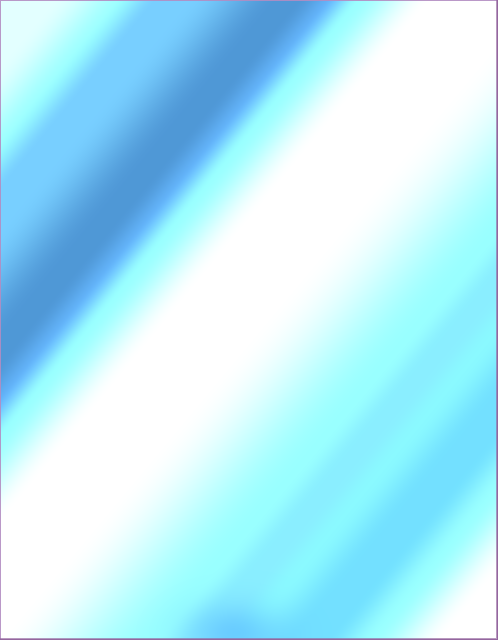
Reproduce this background procedurally as a Shadertoy shader.

```glsl
// Soft diagonal bands of ice white, cyan and blue inside a hairline mauve frame.
// A slanted coordinate runs from the top left to the bottom right corner, and
// each band eases the colour onward along it; a small glow sits at the base.

#define SLANT 0.947
#define BEND 0.03
#define GLOW_POS vec2(0.475, 0.01)
#define GLOW_SIZE vec2(0.095, 0.045)
#define GLOW_AMOUNT 0.75
#define THIN_FRAME 0.0014
#define THICK_FRAME 0.0026

const vec3 WHITE = vec3(1.0);
const vec3 ICE = vec3(0.89, 1.0, 1.0);
const vec3 CYAN = vec3(0.60, 1.0, 1.0);
const vec3 AQUA = vec3(0.54, 0.975, 1.0);
const vec3 STREAK = vec3(0.54, 0.935, 1.0);
const vec3 AZURE = vec3(0.45, 0.88, 1.0);
const vec3 SKY = vec3(0.47, 0.81, 1.0);
const vec3 STEEL = vec3(0.31, 0.595, 0.84);
const vec3 BLUE = vec3(0.40, 0.72, 1.0);
const vec3 GLOW = vec3(0.37, 0.75, 1.0);
const vec3 MAUVE = vec3(0.70, 0.55, 0.76);
const vec3 PLUM = vec3(0.58, 0.40, 0.62);

// Eases the running colour to the next one between two positions.
void band(inout vec3 color, float t, float start, float end, vec3 next) {
    color = mix(color, next, smoothstep(start, end, t));
}

vec3 diagonalBands(float t) {
    vec3 color = ICE;
    // Blue sweep at the upper left
    band(color, t, 0.10, 0.25, CYAN);
    band(color, t, 0.22, 0.30, SKY);
    band(color, t, 0.36, 0.53, STEEL);
    band(color, t, 0.565, 0.645, BLUE);
    band(color, t, 0.62, 0.685, CYAN);
    // Broad white sheen
    band(color, t, 0.675, 0.82, WHITE);
    band(color, t, 1.00, 1.30, CYAN);
    // Paler streaks at the lower right
    band(color, t, 1.30, 1.37, STREAK);
    band(color, t, 1.40, 1.46, AQUA);
    band(color, t, 1.46, 1.56, AZURE);
    band(color, t, 1.62, 1.71, CYAN);
    band(color, t, 1.70, 1.84, WHITE);
    return color;
}

// Antialiased cover of a frame line, from the distance to its edge.
float lineCover(float dist, float width, float pixel) {
    return clamp((width - dist) / pixel + 0.5, 0.0, 1.0);
}

void mainImage(out vec4 fragColor, in vec2 fragCoord) {
    vec2 uv = fragCoord / iResolution.xy;
    float pixel = 1.0 / iResolution.y;

    // Slanted coordinate, slightly bent through the lower side of the sheen
    float t = 1.0 - uv.y + SLANT * uv.x;
    float bendMask = smoothstep(0.9, 1.15, t) * (1.0 - smoothstep(1.2, 1.4, t));
    t += BEND * (0.5 - uv.x) * bendMask;
    vec3 color = diagonalBands(t);

    // Blue glow at the bottom edge
    vec2 glowOffset = (uv - GLOW_POS) / GLOW_SIZE;
    color = mix(color, GLOW, GLOW_AMOUNT * exp(-dot(glowOffset, glowOffset)));

    // Frame: thin at the left and top, thicker at the right and bottom
    vec2 near = fragCoord * pixel;
    vec2 far = (iResolution.xy - fragCoord) * pixel;
    color = mix(color, MAUVE, lineCover(min(near.x, far.y), THIN_FRAME, pixel));
    color = mix(color, PLUM, lineCover(min(far.x, near.y), THICK_FRAME, pixel));

    fragColor = vec4(color, 1.0);
}
```
